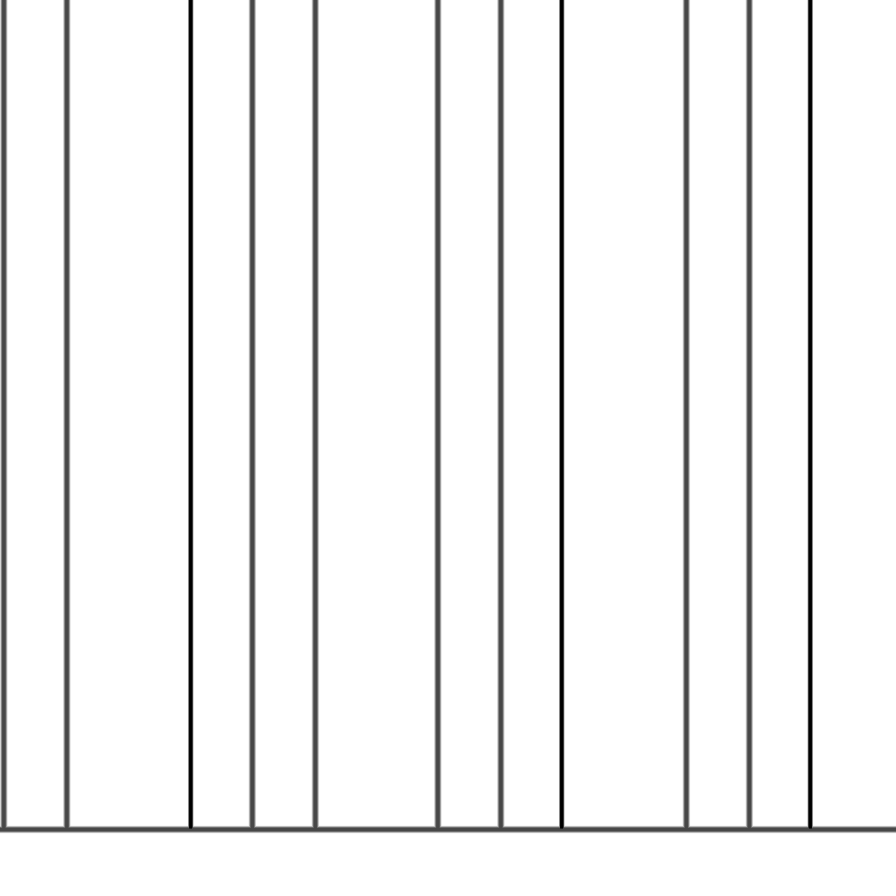
A three.js fragment shader for this pattern:

```glsl
// Thin upright rules on white, standing on one full-width base line.
// Rules fall on an even step with every fourth one left out; each is snapped
// to a fine grid, where odd places give crisp black and even ones soft grey.

varying vec2 vUv;

const float GRID = 512.0;         // grid cells across the canvas
const float FIRST_RULE = 2.48;    // place of the first rule, in cells
const float RULE_STEP = 35.42;    // even distance between rules
const float GROUP_SIZE = 4.0;     // rules per group, counting the gap
const float GAP_SLOT = 2.0;       // slot left empty in each group
const int RULE_COUNT = 14;
const float BASE_HEIGHT = 38.0;   // height of the base line
const float SOFT_SHIFT = 0.2;     // soft rules lean a little to the right
const float SOFT_INK = 0.72;
const vec2 CRISP_EDGE = vec2(0.6, 1.9);
const vec2 SOFT_EDGE = vec2(0.6, 2.5);
const vec3 PAPER = vec3(1.0);
const vec3 INK = vec3(0.0);

// Ink coverage at a signed distance from the centre of a line
float lineInk(float distanceToLine, vec2 edge) {
  return 1.0 - smoothstep(edge.x, edge.y, abs(distanceToLine));
}

// One upright rule, crisp or soft by the parity of its snapped place
float ruleInk(float x, float slot) {
  float place = floor(FIRST_RULE + slot * RULE_STEP + 0.5);
  float crisp = lineInk(x - place, CRISP_EDGE);
  float soft = SOFT_INK * lineInk(x - place - SOFT_SHIFT, SOFT_EDGE);
  return mix(soft, crisp, mod(place, 2.0));
}

void main() {
  vec2 cell = vUv * GRID;

  // Upright rules, skipping the gap in each group
  float rules = 0.0;
  for (int i = 0; i < RULE_COUNT; i++) {
    float slot = float(i);
    float isGap = 1.0 - step(0.5, abs(mod(slot, GROUP_SIZE) - GAP_SLOT));
    rules = max(rules, ruleInk(cell.x, slot) * (1.0 - isGap));
  }
  rules *= smoothstep(-1.0, 1.0, cell.y - BASE_HEIGHT);

  // Base line
  float base = SOFT_INK * lineInk(cell.y - BASE_HEIGHT, SOFT_EDGE);

  gl_FragColor = vec4(mix(PAPER, INK, max(rules, base)), 1.0);
}
```
